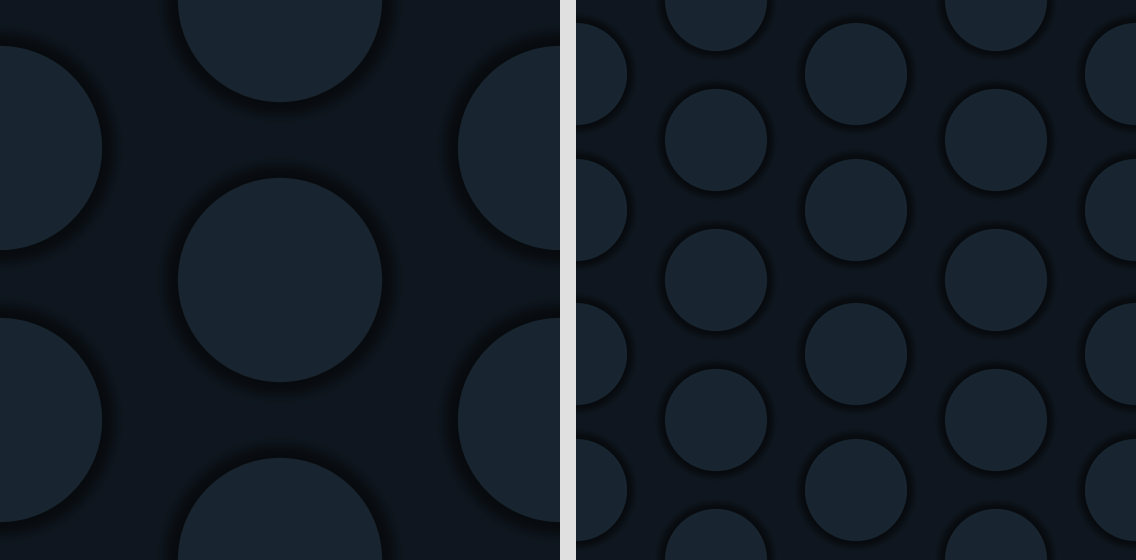
Left: one tile. Right: repeated 2 by 2.
A Shadertoy shader for this pattern:

```glsl
// Signed distance to a disc on a canvas that wraps at every edge
float wrappedDisc(vec2 uv, vec2 center, float radius) {
    return length(fract(uv - center + 0.5) - 0.5) - radius;
}

void mainImage(out vec4 fragColor, in vec2 fragCoord) {
    vec2 uv = fragCoord / iResolution.xy;
    float pixel = 1.0 / min(iResolution.x, iResolution.y);

    // Two staggered columns of two discs, one sitting slightly low
    float dist = 1.0;
    for (int i = 0; i < 4; i++) {
        float column = float(i / 2);
        float row = float(i % 2);
        vec2 center = vec2(0.5 - 0.5 * column, 0.5 * row + 0.25 * column);
        center.y -= 0.0143 * column * row;
        dist = min(dist, wrappedDisc(uv, center, 0.1823));
    }

    // Dark ground with a soft shadow around each disc
    vec3 ground = vec3(0.057, 0.088, 0.122);
    vec3 shadow = vec3(0.030, 0.043, 0.056);
    vec3 color = mix(shadow, ground, smoothstep(0.002, 0.044, dist));

    // Flat disc face
    float face = 1.0 - smoothstep(-0.7 * pixel, 0.7 * pixel, dist);
    color = mix(color, vec3(0.094, 0.147, 0.193), face);

    fragColor = vec4(color, 1.0);
}
```
